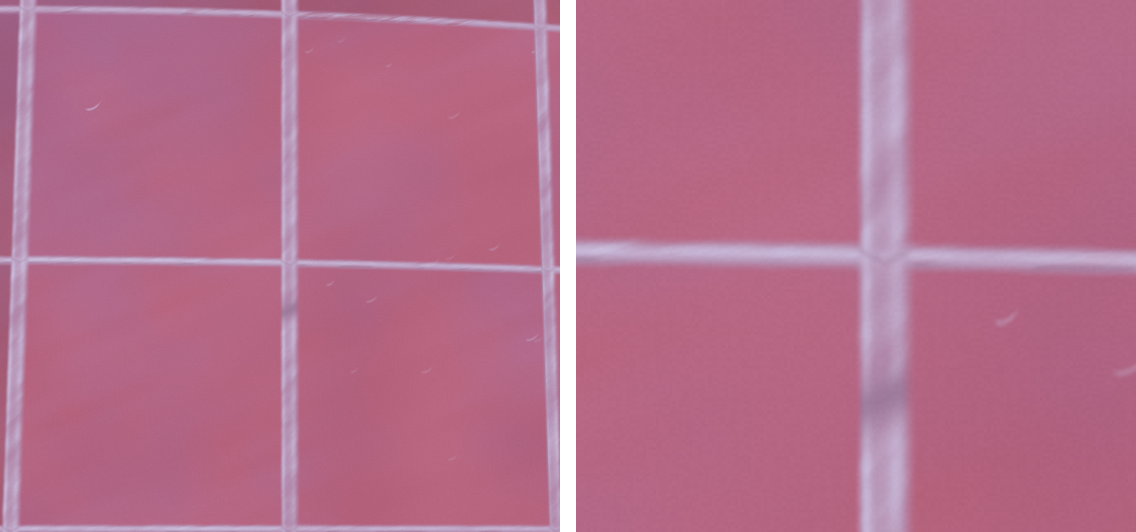
Left, the full canvas; right, a detail of the centre.
Reproduce this texture procedurally as a Shadertoy shader.

```glsl
// Glazed rose tiles, two by two and slightly in perspective, with pale lilac grout.
// A bent grid gives the distance to the nearest joint; value noise tints the
// glaze and roughens the grout, and a loop scatters small curved scratches.

const float ASPECT = 512.0 / 486.0;
const vec2  CROSSING = vec2(0.5446, 0.005);    // middle column, lowest row
const vec2  COLUMN_STEP = vec2(0.513, 0.481);  // spacing at the bottom, top
const float COLUMN_SHRINK = 0.045;             // narrowing to the right
const vec2  ROW_STEP = vec2(0.519, 0.0364);    // spacing, narrowing upwards
const vec2  ROW_BEND = vec2(-0.0366, -0.0324); // slope and sag of the rows
const float COLUMN_HALF = 0.0155;
const float ROW_HALF = 0.0078;
const float SOFTNESS = 0.0042;
const float STAIN_Y = 0.417;
const vec2  CHIP = vec2(0.172, 0.795);
const int   SCRATCHES = 16;
const float GRAIN = 0.012;

const vec3 ROSE = vec3(0.715, 0.392, 0.495);
const vec3 VIOLET = vec3(0.660, 0.400, 0.558);
const vec3 HAZE = vec3(0.680, 0.450, 0.605);
const vec3 GROUT_DIM = vec3(0.695, 0.535, 0.670);
const vec3 GROUT_PALE = vec3(0.790, 0.735, 0.855);
const vec3 GROUT_SHADE = vec3(0.600, 0.460, 0.590);

float hash(vec2 p) {
    return fract(sin(dot(p, vec2(127.1, 311.7))) * 43758.5453);
}

float noise(vec2 p) {
    vec2 i = floor(p), f = fract(p);
    f = f * f * (3.0 - 2.0 * f);
    return mix(mix(hash(i), hash(i + vec2(1, 0)), f.x),
               mix(hash(i + vec2(0, 1)), hash(i + vec2(1, 1)), f.x), f.y);
}

float fbm(vec2 p) {
    return 0.55 * noise(p) + 0.30 * noise(p * 2.1 + 7.3) + 0.15 * noise(p * 4.3 + 19.1);
}

float bump(float x, float width) {
    x /= width;
    return exp(-x * x);
}

// Small tick-like arc, its right arm longer than the left
float scratch(vec2 q, float size, float soft) {
    q = vec2(q.x, q.y - 0.3 * q.x) / size;
    float arc = abs(q.y - 0.45 * q.x * q.x) * size;
    float span = smoothstep(-0.8, -0.2, q.x) * (1.0 - smoothstep(0.4, 1.2, q.x));
    return span * (1.0 - smoothstep(0.0, soft, arc));
}

vec3 tileColor(vec2 p, vec2 cell) {
    float cloud = fbm(p * 4.0 + cell * 5.7);
    float streak = noise(vec2(p.x * 5.0 + p.y * 3.0, p.y * 30.0 - p.x * 12.0));
    float corner = (1.0 - smoothstep(0.0, 0.80, p.x)) * smoothstep(0.3, 1.0, p.y);
    float violet = 1.3 * (cloud - 0.38) + 0.85 * corner + 0.2 * (streak - 0.5)
                 + 0.2 * (hash(cell + 3.0) - 0.5);
    vec3 color = mix(ROSE, VIOLET, clamp(violet, 0.0, 1.0));
    color = mix(color, HAZE, 0.6 * corner * smoothstep(0.3, 0.7, cloud));
    // The cut-off tiles at the borders are deeper in tone
    float outer = max(step(1.5, cell.y), step(cell.x, -1.5));
    color *= 1.0 - 0.08 * outer;
    return color + 0.012 * (streak - 0.5) + 0.03 * (noise(p * 6.0 + 31.0) - 0.5);
}

void mainImage(out vec4 fragColor, in vec2 fragCoord) {
    vec2 p = fragCoord / iResolution.xy * vec2(ASPECT, 1.0);
    float soft = max(SOFTNESS, 1.0 / iResolution.y);

    // Bent grid: whole numbers of g are joint centres
    float dx = p.x - CROSSING.x;
    float stepX = mix(COLUMN_STEP.x, COLUMN_STEP.y, p.y) * (1.0 - COLUMN_SHRINK * dx);
    float rise = (p.y - CROSSING.y) / (1.0 + dx * (ROW_BEND.x + ROW_BEND.y * dx));
    float stepY = ROW_STEP.x - ROW_STEP.y * rise;
    vec2 g = vec2(dx / stepX, rise / stepY);
    vec2 joint = floor(g + 0.5);
    vec2 d = (g - joint) * vec2(stepX, stepY);

    // Glaze, then scratches gathered mostly on the right
    vec3 color = tileColor(p, floor(g));
    for (int i = 0; i < SCRATCHES; i++) {
        float id = float(i);
        float r = hash(vec2(id, 1.7));
        vec2 place = vec2(ASPECT * (1.0 - 0.42 * r * r - 0.04), hash(vec2(id, 9.2)));
        if (i == 0) place = CHIP;
        float size = i == 0 ? 0.018 : mix(0.008, 0.016, hash(vec2(id, 4.4)));
        float strength = i == 0 ? 0.6 : mix(0.12, 0.38, hash(vec2(id, 6.1)));
        color = mix(color, GROUT_PALE, strength * scratch(p - place, size, soft));
    }

    // Horizontal joints: pale ridge, broken edges, shaded underside, slanted nicks
    float nick = fbm(vec2(p.x * 36.0 - d.y * 90.0, p.y * 60.0));
    float worn = step(1.5, joint.y) + 0.5 * step(0.0, dx);
    float rowHalf = ROW_HALF * (0.80 + 0.40 * nick);
    float rowMask = 1.0 - smoothstep(rowHalf - soft, rowHalf + soft, abs(d.y));
    rowMask *= 1.0 - 0.35 * worn * smoothstep(0.5, 0.75, nick);
    float ridge = bump(d.y - 0.001, 0.0055) * (0.35 + 1.0 * nick - 0.15 * worn);
    vec3 rowColor = mix(GROUT_DIM, GROUT_PALE, clamp(ridge, 0.0, 1.0));
    float under = bump(d.y + 0.005, 0.003) * smoothstep(0.35, 0.7, nick);
    rowColor = mix(rowColor, GROUT_SHADE, 0.5 * under);
    color = mix(color, rowColor, rowMask);

    // Vertical joints: wide dull band between uneven rims, diagonal wisps
    float wisp = fbm(vec2(d.x * 30.0 + joint.x * 9.0, p.y * 34.0 - d.x * 32.0));
    float colHalf = COLUMN_HALF - 0.003 * max(joint.x, 0.0) + 0.002 * (wisp - 0.5);
    float leftEdge = 1.0 - smoothstep(colHalf - 0.8 * soft, colHalf + 0.8 * soft, -d.x);
    float rightEdge = 1.0 - smoothstep(colHalf - 1.5 * soft, colHalf + 1.3 * soft, d.x);
    float rims = bump(d.x + 0.011, 0.0035) + 0.7 * bump(d.x - 0.007, 0.005);
    float pale = 0.12 + 0.45 * rims * (0.5 + wisp) + 0.8 * (wisp - 0.4);
    vec3 colColor = mix(GROUT_DIM, GROUT_PALE, clamp(pale, 0.0, 1.0));
    float stain = bump(p.y - STAIN_Y - 0.4 * d.x, 0.014) * step(abs(joint.x), 0.5);
    float gap = bump(d.x + colHalf, 0.003) * step(0.5, joint.x) * wisp;
    colColor = mix(colColor, GROUT_SHADE, clamp(0.8 * stain + gap, 0.0, 1.0));
    // Pale bridge where the joints meet, creased on its lower side
    colColor = mix(colColor, GROUT_PALE, 0.4 * bump(d.y, 0.006));
    colColor = mix(colColor, GROUT_SHADE, 0.25 * bump(d.y - 0.5 * abs(d.x) + 0.004, 0.003));
    color = mix(color, colColor, leftEdge * rightEdge);

    color += GRAIN * (hash(floor(p * 486.0)) - 0.5);
    fragColor = vec4(color, 1.0);
}
```
